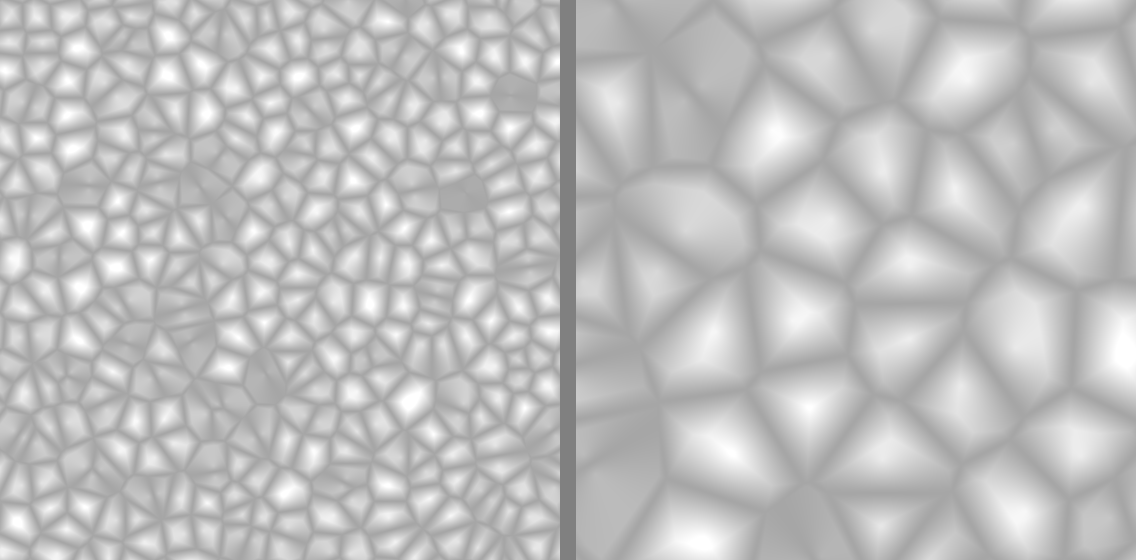
Left, the full canvas; right, a detail of the centre.
This texture is drawn by a WebGL 2 fragment shader. Its source:

```glsl
#version 300 es
precision highp float;

// Grey faceted pebbles: a cellular pattern over jittered grid points.
// Brightness grows with the gap between the nearest and second nearest
// point, so cell borders are dark creases and close pairs stay flat.

uniform vec2 u_resolution;
out vec4 fragColor;

const float CELLS_ACROSS = 18.0;
const float CREASE_SOFTNESS = 0.04;   // in cell widths
const float BORDER_GREY = 0.635;
const float RELIEF_GAIN = 0.40;

// Integer hash: two independent values in 0..1 per grid cell.
vec2 hash2(ivec2 cell) {
    uvec2 v = uvec2(cell + 1000) * 1664525u + 1013904223u;
    v.x += v.y * 1664525u;
    v.y += v.x * 1664525u;
    v ^= v >> 16u;
    v.x += v.y * 1664525u;
    v.y += v.x * 1664525u;
    v ^= v >> 16u;
    return vec2(v >> 8u) / 16777216.0;
}

// Distances to the nearest and second nearest scattered point.
vec2 nearestTwo(vec2 p) {
    ivec2 home = ivec2(floor(p));
    vec2 nearest = vec2(8.0);
    for (int y = -2; y <= 2; y++) {
        for (int x = -2; x <= 2; x++) {
            ivec2 cell = home + ivec2(x, y);
            float d = distance(p, vec2(cell) + hash2(cell));
            nearest.y = min(nearest.y, max(nearest.x, d));
            nearest.x = min(nearest.x, d);
        }
    }
    return nearest;
}

// Height above the cell border, with the crease slightly rounded.
float relief(vec2 p, float softness) {
    vec2 d = nearestTwo(p);
    return length(vec2(d.y - d.x, softness));
}

// Average of four samples inside one pixel.
float smoothRelief(vec2 p, float pixel) {
    float sum = 0.0;
    for (int i = 0; i < 4; i++) {
        vec2 corner = vec2(i & 1, i >> 1) - 0.5;
        sum += relief(p + corner * 0.5 * pixel, CREASE_SOFTNESS);
    }
    return sum / 4.0;
}

void main() {
    float pixel = CELLS_ACROSS / u_resolution.y;
    float height = smoothRelief(gl_FragCoord.xy * pixel, pixel);
    float grey = BORDER_GREY + RELIEF_GAIN * height;
    fragColor = vec4(vec3(min(grey, 1.0)), 1.0);
}
```
